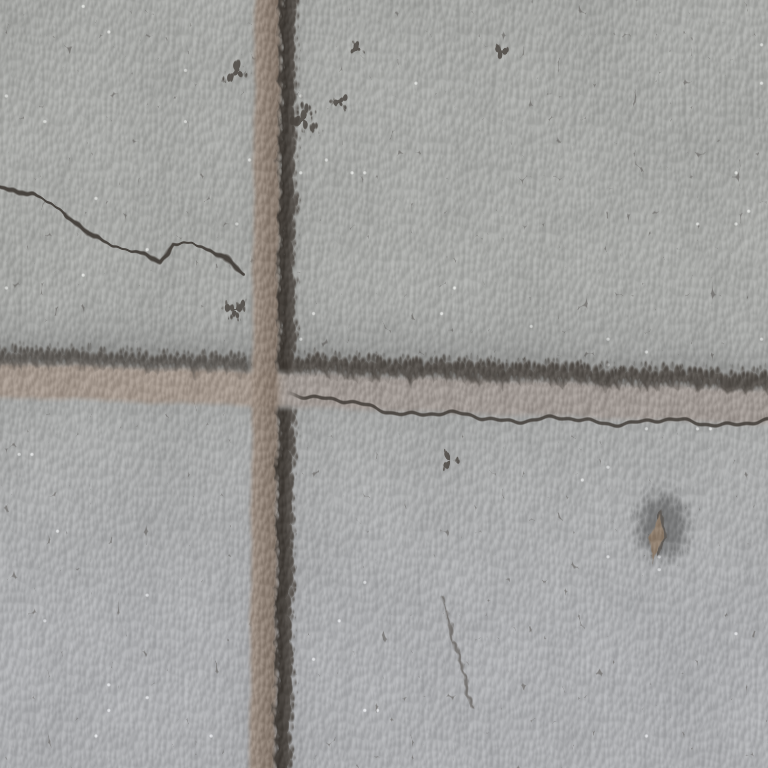
A Shadertoy shader for this texture:

```glsl
vec2 hash2(vec2 p) {
    p = vec2(dot(p, vec2(127.1, 311.7)), dot(p, vec2(269.5, 183.3)));
    return fract(sin(p) * 43758.55);
}

// Cellular noise: distance to the nearest scattered point
float cells(vec2 p) {
    vec2 cell = floor(p), f = fract(p);
    float nearest = 2.0;
    for (int y = -1; y <= 1; y++)
    for (int x = -1; x <= 1; x++) {
        vec2 o = vec2(x, y);
        vec2 d = o + hash2(cell + o) - f;
        nearest = min(nearest, dot(d, d));
    }
    return sqrt(nearest);
}

float wobble(float t) {
    return sin(t * 41.0) + 0.5 * sin(t * 97.0 + 1.0) + 0.3 * sin(t * 223.0 + 2.0);
}

float band(float x, float lo, float hi, float soft) {
    return smoothstep(lo - soft, lo + soft, x) * (1.0 - smoothstep(hi - soft, hi + soft, x));
}

float segment(vec2 p, vec2 a, vec2 b) {
    vec2 ab = b - a;
    return length(p - a - ab * clamp(dot(p - a, ab) / dot(ab, ab), 0.0, 1.0));
}

float stroke(float d, float width) {
    return 1.0 - smoothstep(width * 0.4, width * 1.6, d);
}

const vec2 crackPath[10] = vec2[10](
    vec2(-0.01, 0.76), vec2(0.045, 0.745), vec2(0.085, 0.724), vec2(0.115, 0.695),
    vec2(0.16, 0.676), vec2(0.208, 0.66), vec2(0.225, 0.683), vec2(0.25, 0.682),
    vec2(0.29, 0.667), vec2(0.318, 0.642));

// Chipped spots: position and radius
const vec3 pits[7] = vec3[7](
    vec3(0.309, 0.906, 0.012), vec3(0.395, 0.844, 0.018), vec3(0.443, 0.867, 0.009),
    vec3(0.306, 0.596, 0.013), vec3(0.653, 0.932, 0.008), vec3(0.586, 0.4, 0.009),
    vec3(0.465, 0.937, 0.007));

void mainImage(out vec4 fragColor, in vec2 fragCoord) {
    vec2 uv = fragCoord / iResolution.xy;
    vec3 shadow = vec3(0.23, 0.21, 0.19);

    // Brushed concrete: embossed grain stretched along the vertical
    vec2 g = uv * vec2(170.0, 85.0);
    float fine = cells(g);
    float coarse = cells(uv * vec2(75.0, 28.0) + 7.0);
    float relief = fine - cells(g + vec2(0.35, -0.3));
    float mottle = cells(uv * vec2(9.0, 6.0) + 3.0);
    float rough = fine - 0.5 + 0.7 * (coarse - 0.5);
    vec3 col = mix(vec3(0.645, 0.65, 0.64), vec3(0.665, 0.67, 0.68), smoothstep(0.7, 0.1, uv.y));
    col += 0.09 * relief - 0.035 * (coarse - 0.5) - 0.03 * (mottle - 0.5);
    col += 0.012 * sin(uv.x * 610.0 + 2.0 * sin(uv.y * 23.0)) * sin(uv.x * 173.0 + uv.y * 5.0);

    // Dark pores and a few bright grains
    float pore = smoothstep(0.85, 1.05, cells(uv * vec2(110.0, 65.0) + 19.0));
    col = mix(col, vec3(0.42, 0.41, 0.4), 0.7 * pore);
    vec2 grit = uv * 60.0;
    float glint = step(0.985, hash2(floor(grit) + 5.0).x);
    col += 0.2 * glint * stroke(length(fract(grit) - 0.5), 0.12);

    // Joint coordinates: height above one edge, distance right of the other
    float h = uv.y - 0.525 + 0.035 * uv.x + 0.001 * wobble(uv.x);
    float v = uv.x - 0.356 - 0.007 * uv.y + 0.0009 * wobble(uv.y);
    float rightSide = smoothstep(-0.01, 0.02, v);

    // Grime bleeding from the joints
    col *= 1.0 - 0.2 * exp(-abs(h - 0.015) * 38.0) - 0.1 * exp(-abs(v) * 45.0);

    // Horizontal joint: pale mortar below a ragged shadow
    vec3 mortar = mix(vec3(0.63, 0.58, 0.54), vec3(0.62, 0.59, 0.57), rightSide);
    mortar += 0.11 * relief - 0.05 * (coarse - 0.5);
    col = mix(col, mortar, 0.95 * band(h, -0.042, 0.003, 0.006));
    float lip = band(h + 0.014 * rough, 0.001, 0.02 + 0.004 * rightSide, 0.007);
    float crossing = band(v, -0.035, 0.006, 0.006);
    col = mix(col, shadow + 0.08 + 0.1 * relief, lip * mix(0.72, 0.88, rightSide) * (1.0 - crossing));

    // Vertical joint: brown mortar with a deep shadow on its right
    vec3 brown = vec3(0.53, 0.475, 0.43) + 0.12 * relief;
    brown += 0.07 * smoothstep(-0.005, -0.03, v);
    col = mix(col, brown, 0.95 * band(v, -0.031, 0.003, 0.005));
    float depth = band(v + 0.009 * rough, 0.001, 0.023, 0.004);
    depth *= 1.0 - band(h, -0.043, 0.006, 0.006);
    col = mix(col, shadow + 0.07 * relief + 0.12 * smoothstep(0.008, 0.025, v), 0.93 * depth);

    // Branching slab crack, with a jagged course
    vec2 jag = uv + 0.0016 * vec2(wobble(uv.y * 2.0), wobble(uv.x * 2.3));
    float crack = 1.0;
    for (int i = 0; i < 9; i++) crack = min(crack, segment(jag, crackPath[i], crackPath[i + 1]));
    col = mix(col, shadow, 0.88 * stroke(crack, 0.0021 + 0.0008 * sin(uv.x * 70.0)));

    // Thin crack wandering along the mortar
    float seam = 0.449 + 0.042 * exp(-(uv.x - 0.38) * 7.0) + 0.0035 * wobble(uv.x * 1.1);
    float seamMask = smoothstep(0.37, 0.4, uv.x);
    col = mix(col, shadow, 0.8 * seamMask * stroke(abs(uv.y - seam), 0.0022));

    // Faint fissure in the lower slab
    float fissure = segment(jag + 0.003 * rough, vec2(0.575, 0.22), vec2(0.615, 0.08));
    col = mix(col, shadow + 0.1, 0.6 * stroke(fissure + 0.003 * coarse, 0.0032));

    // Ragged chips
    for (int i = 0; i < 7; i++) {
        vec2 d = uv - pits[i].xy;
        float r = length(d) / pits[i].z + 1.3 * rough + 0.4 * sin(3.0 * atan(d.y, d.x) + float(i));
        col = mix(col, shadow + 0.05, 0.8 * (1.0 - smoothstep(0.25, 0.8, r)));
    }

    // Stained hollow holding a tan fragment
    vec2 s = uv - vec2(0.863, 0.315);
    col *= 1.0 - 0.3 * (1.0 - smoothstep(0.015, 0.045, length(s * vec2(1.0, 0.8)) + 0.012 * rough));
    vec2 q = uv - vec2(0.855, 0.3);
    float chip = abs(q.x - 0.15 * q.y) + 0.35 * abs(q.y) + 0.003 * rough;
    col = mix(col, shadow + 0.12, 0.8 * stroke(abs(chip - 0.011), 0.0018) * step(0.0, q.x));
    col = mix(col, vec3(0.56, 0.49, 0.42) + 0.1 * relief, 0.9 * (1.0 - smoothstep(0.008, 0.011, chip)));

    fragColor = vec4(clamp(col, 0.0, 1.0), 1.0);
}
```
